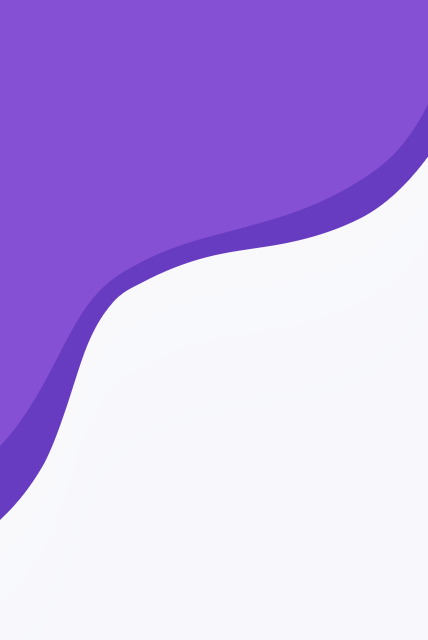
Write a WebGL 1 fragment shader that draws this background.

```glsl
precision highp float;

// A pale page under a violet wave that hangs from the upper left corner,
// with a darker band along its lower edge. Both edges are smooth height curves
// made of cubic Hermite spans and antialiased by their slope.

uniform vec2 u_resolution;

const vec3 PAPER = vec3(0.969, 0.969, 0.988);
const vec3 PAPER_NEAR_WAVE = vec3(0.975, 0.977, 0.990);
const vec3 BAND = vec3(0.408, 0.235, 0.757);
const vec3 WAVE = vec3(0.522, 0.312, 0.827);
const float PAPER_FADE = 0.35;

// Cubic span between two knots (x, height, slope); returns height and slope.
vec2 span(float x, vec3 a, vec3 b) {
  float w = b.x - a.x;
  float t = (x - a.x) / w;
  float rise = b.y - a.y;
  float c2 = 3.0 * rise - w * (2.0 * a.z + b.z);
  float c3 = w * (a.z + b.z) - 2.0 * rise;
  float height = a.y + t * (w * a.z + t * (c2 + t * c3));
  float slope = a.z + t * (2.0 * c2 + 3.0 * t * c3) / w;
  return vec2(height, slope);
}

// Lower edge of the bright wave.
vec2 waveEdge(float x) {
  vec3 k0 = vec3(0.0, 0.3034, 0.667);
  vec3 k1 = vec3(0.1172, 0.4193, 1.267);
  vec3 k2 = vec3(0.1953, 0.5143, 1.0);
  vec3 k3 = vec3(0.334, 0.5918, 0.347);
  vec3 k4 = vec3(0.5, 0.6322, 0.18);
  vec3 k5 = vec3(0.666, 0.6634, 0.22);
  vec3 k6 = vec3(0.8398, 0.7174, 0.42);
  vec3 k7 = vec3(1.0, 0.8372, 1.33);
  if (x < k1.x) return span(x, k0, k1);
  if (x < k2.x) return span(x, k1, k2);
  if (x < k3.x) return span(x, k2, k3);
  if (x < k4.x) return span(x, k3, k4);
  if (x < k5.x) return span(x, k4, k5);
  if (x < k6.x) return span(x, k5, k6);
  return span(x, k6, k7);
}

// Lower edge of the dark band.
vec2 bandEdge(float x) {
  vec3 k0 = vec3(0.0, 0.1875, 0.633);
  vec3 k1 = vec3(0.0977, 0.2695, 1.133);
  vec3 k2 = vec3(0.1563, 0.3659, 2.0);
  vec3 k3 = vec3(0.2051, 0.4622, 1.6);
  vec3 k4 = vec3(0.2637, 0.5273, 0.767);
  vec3 k5 = vec3(0.334, 0.5592, 0.353);
  vec3 k6 = vec3(0.5, 0.6009, 0.153);
  vec3 k7 = vec3(0.666, 0.6198, 0.133);
  vec3 k8 = vec3(0.8398, 0.6582, 0.333);
  vec3 k9 = vec3(1.0, 0.7552, 0.9);
  if (x < k1.x) return span(x, k0, k1);
  if (x < k2.x) return span(x, k1, k2);
  if (x < k3.x) return span(x, k2, k3);
  if (x < k4.x) return span(x, k3, k4);
  if (x < k5.x) return span(x, k4, k5);
  if (x < k6.x) return span(x, k5, k6);
  if (x < k7.x) return span(x, k6, k7);
  if (x < k8.x) return span(x, k7, k8);
  return span(x, k8, k9);
}

// Coverage above an edge, softened over one pixel across the curve.
float above(float y, vec2 edge) {
  float pixel = length(vec2(edge.y, 1.0) / u_resolution);
  return clamp((y - edge.x) / pixel + 0.5, 0.0, 1.0);
}

void main() {
  vec2 uv = gl_FragCoord.xy / u_resolution;
  vec2 band = bandEdge(uv.x);
  vec2 wave = waveEdge(uv.x);

  // Page, faintly lighter next to the wave
  float fade = smoothstep(0.0, PAPER_FADE, band.x - uv.y);
  vec3 color = mix(PAPER_NEAR_WAVE, PAPER, fade);

  // Dark band, then the bright wave over it
  color = mix(color, BAND, above(uv.y, band));
  color = mix(color, WAVE, above(uv.y, wave));

  gl_FragColor = vec4(color, 1.0);
}
```
